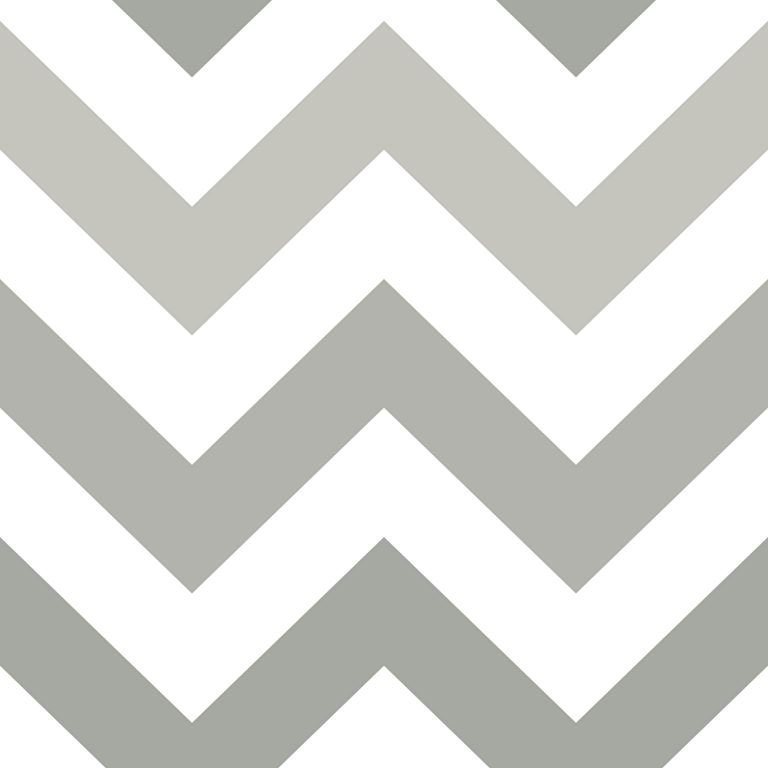
This pattern is drawn by a Shadertoy shader. Its source:

```glsl
// Wide chevron bands in three cycling warm greys on white.

// Triangle wave: 0 at the peaks, 1 at the valleys, two repeats across.
float zigzag(float x) {
    return 1.0 - abs(2.0 * fract(2.0 * x) - 1.0);
}

// Light, middle and dark grey, repeating every three bands downwards.
vec3 bandColor(float row) {
    float tone = mod(row, 3.0);
    if (tone < 0.5) return vec3(0.771, 0.772, 0.747);
    if (tone < 1.5) return vec3(0.698, 0.702, 0.678);
    return vec3(0.647, 0.661, 0.632);
}

void mainImage(out vec4 fragColor, in vec2 fragCoord) {
    vec2 uv = fragCoord / iResolution.xy;
    float pixel = 1.0 / iResolution.y;

    // Depth below the first band's centre line, straightened by the zigzag
    float depth = 1.0 - uv.y - 0.111 - 0.242 * zigzag(uv.x);
    float row = floor(depth / 0.336 + 0.5);

    // Signed distance to the band edge, corrected for the slope of the arms
    float slope = 0.242 / 0.25;
    float dist = (abs(depth - row * 0.336) - 0.0838) / sqrt(1.0 + slope * slope);

    // Faint darker rim just inside the edge
    float rim = smoothstep(-0.004, -0.001, dist);
    vec3 grey = bandColor(row) * (1.0 - 0.025 * rim);

    float coverage = 1.0 - smoothstep(-0.8 * pixel, 0.8 * pixel, dist);
    fragColor = vec4(mix(vec3(1.0), grey, coverage), 1.0);
}
```
